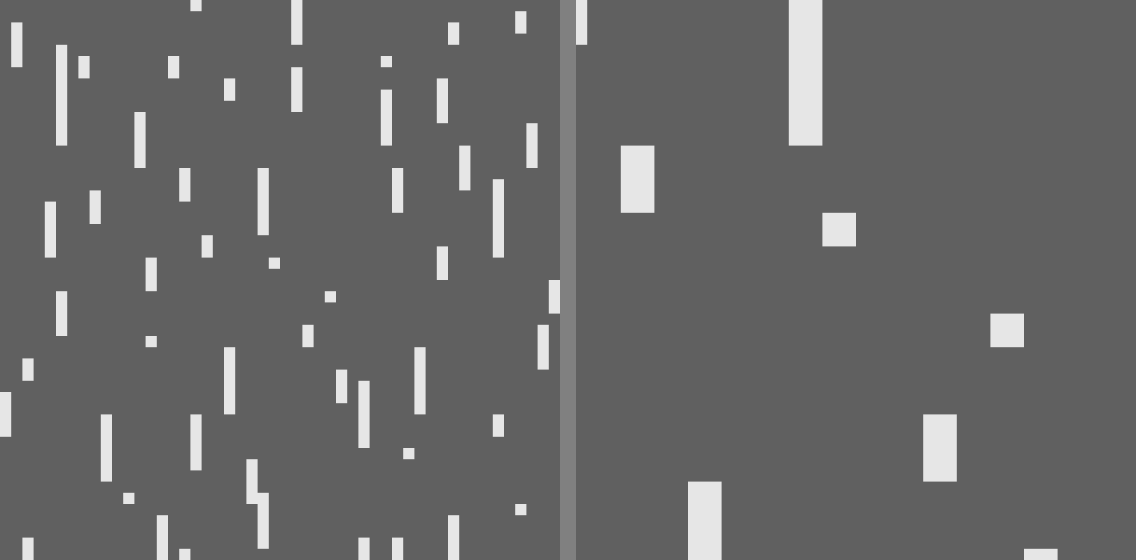
Left: the whole. Right: its middle third, enlarged.
Write a Shadertoy shader that draws this pattern.

```glsl
// Sparse upright light dashes of random length, snapped to a square grid on dark grey.

const vec3  GROUND_COLOR = vec3(0.376);
const vec3  DASH_COLOR   = vec3(0.902);
const float GRID_CELLS   = 50.0;  // grid cells along the canvas height
const float TILES        = 7.0;   // scatter tiles along the height, one dash in each
const float JITTER       = 0.92;  // how far a dash may stray inside its tile
const float LENGTH_SCALE = 1.35;  // spread of the dash lengths, in cells
const float MAX_LENGTH   = 9.0;   // longest dash, in cells
const uint  SEED         = 23u;

uint mixBits(uint n) {
    n = (n ^ (n >> 16)) * 0x7feb352du;
    n = (n ^ (n >> 15)) * 0x846ca68bu;
    return n ^ (n >> 16);
}

// Random value strictly between 0 and 1 for a tile and a channel.
float hash(ivec2 tile, uint channel) {
    uint n = mixBits(uint(tile.x + 64) + SEED * 977u);
    n = mixBits(n ^ (uint(tile.y + 64) * 1619u));
    n = mixBits(n + channel * 7919u);
    return (float(n >> 8) + 0.5) / 16777216.0;
}

// Share of a pixel of the given width that a box covers.
float boxCoverage(vec2 p, vec2 corner, vec2 size, float pixel) {
    vec2 inside = 0.5 * size - abs(p - corner - 0.5 * size);
    vec2 cover = clamp(inside / pixel + 0.5, 0.0, 1.0);
    return cover.x * cover.y;
}

// Coverage of the one dash that belongs to a tile.
float dashCoverage(vec2 p, ivec2 tile, float pixel) {
    vec2 offset = 0.5 + JITTER * (vec2(hash(tile, 1u), hash(tile, 2u)) - 0.5);
    vec2 center = (vec2(tile) + offset) * GRID_CELLS / TILES;

    // The product of two random values favours short dashes with a long tail.
    float spread = -log(hash(tile, 3u) * hash(tile, 4u));
    float len = min(1.0 + floor(LENGTH_SCALE * spread), MAX_LENGTH);

    vec2 corner = floor(vec2(center.x, center.y - 0.5 * len + 0.5));
    return boxCoverage(p, corner, vec2(1.0, len), pixel);
}

void mainImage(out vec4 fragColor, in vec2 fragCoord) {
    float pixel = GRID_CELLS / iResolution.y;
    vec2 p = fragCoord * pixel;
    ivec2 home = ivec2(floor(p * TILES / GRID_CELLS));

    // Summing lets touching dashes join without a seam.
    float cover = 0.0;
    for (int y = -1; y <= 1; y++) {
        for (int x = -1; x <= 1; x++) {
            cover += dashCoverage(p, home + ivec2(x, y), pixel);
        }
    }

    fragColor = vec4(mix(GROUND_COLOR, DASH_COLOR, min(cover, 1.0)), 1.0);
}
```
